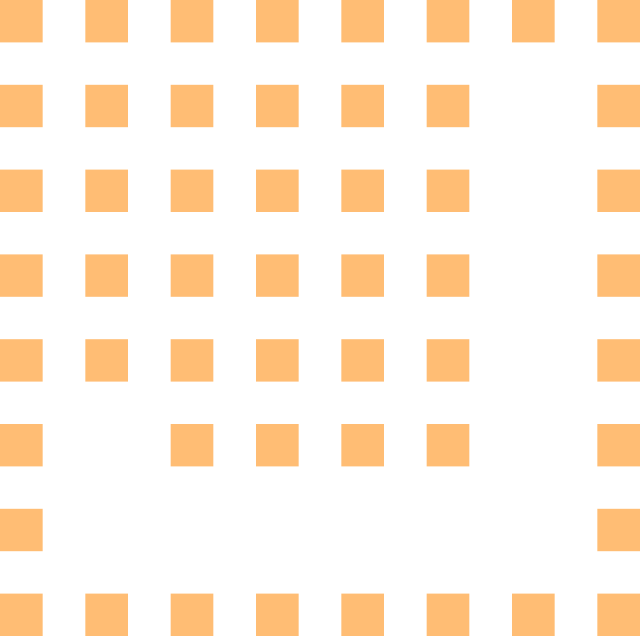
Reproduce this pattern procedurally as a WebGL 1 fragment shader.

```glsl
precision highp float;
// Draws an eight by eight grid of orange squares on white, with an L-shaped gap.
uniform vec2 u_resolution;

// 1 when the cell lies within the inclusive bounds, else 0
float inCells(vec2 cell, vec2 low, vec2 high) {
  vec2 inside = step(low - 0.5, cell) * step(cell, high + 0.5);
  return inside.x * inside.y;
}

void main() {
  // Squares and gaps are equal, so eight squares span 7.5 periods
  vec2 grid = gl_FragCoord.xy / u_resolution * 7.5 + 0.25;
  vec2 cell = floor(grid);

  // Square coverage, smoothed over one pixel on each axis
  vec2 edge = 0.25 - abs(fract(grid) - 0.5);
  vec2 cover = clamp(edge * u_resolution / 7.5 + 0.5, 0.0, 1.0);
  float square = cover.x * cover.y;

  // Empty cells: a column, a row, and one corner cell
  float empty = inCells(cell, vec2(6.0, 1.0), vec2(6.0));
  empty = max(empty, inCells(cell, vec2(1.0), vec2(6.0, 1.0)));
  empty = max(empty, inCells(cell, vec2(1.0, 2.0), vec2(1.0, 2.0)));

  vec3 orange = vec3(1.0, 0.741, 0.455);
  gl_FragColor = vec4(mix(vec3(1.0), orange, square * (1.0 - empty)), 1.0);
}
```
